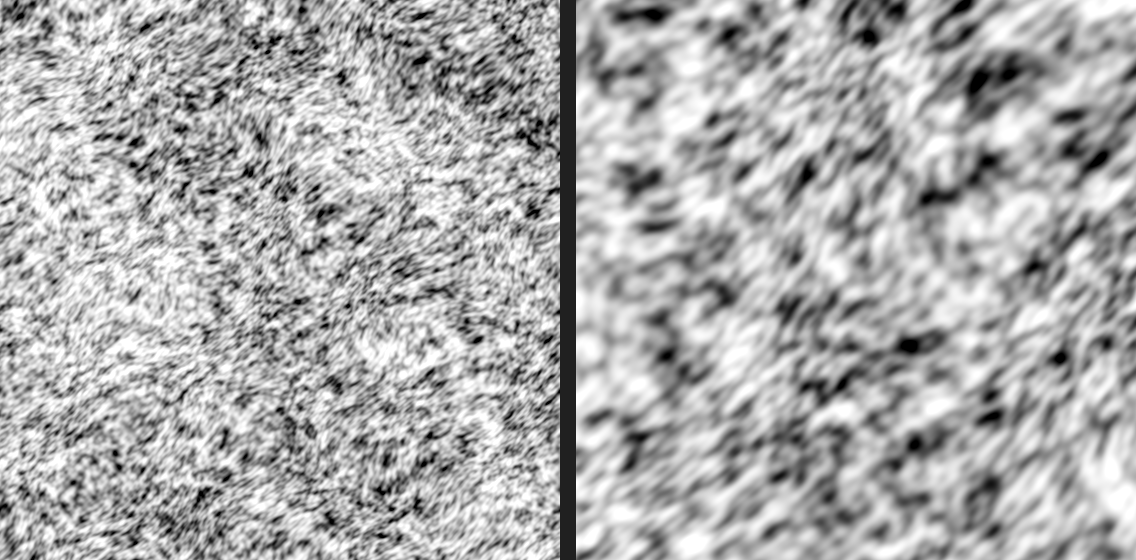
Left, the full canvas; right, a detail of the centre.
This texture is drawn by a WebGL 1 fragment shader. Its source:

```glsl
precision highp float;

uniform vec2 u_resolution;

// Grain: short streaks rising to the right
const float GRAIN_ANGLE = 0.62;
const float GRAIN_STRETCH = 1.75;
const float GRAIN_FREQUENCY = 42.0;
const float GRAIN_LACUNARITY = 1.8;
const float GRAIN_GAIN = 0.95;
const float GRAIN_WEIGHT = 0.9;

// Clouds: broad light and dark patches
const float CLOUD_FREQUENCY = 2.6;
const float CLOUD_LACUNARITY = 2.0;
const float CLOUD_GAIN = 0.72;
const float CLOUD_WEIGHT = 0.45;

// Bending of the streak direction
const float WARP_FREQUENCY = 6.0;
const float WARP_AMOUNT = 0.03;

// Tone curve: mid grey, contrast and shoulder
const float MID_TONE = 0.70;
const float CONTRAST = 0.20;
const float SHOULDER = 0.027;

const float NOISE_DEVIATION = 0.21;
const float TAU = 6.2831853;

float hash(vec2 p) {
  vec3 q = fract(p.xyx * vec3(0.1031, 0.1030, 0.0973));
  q += dot(q, q.yzx + 33.33);
  return fract((q.x + q.y) * q.z);
}

mat2 rotation(float angle) {
  float c = cos(angle);
  float s = sin(angle);
  return mat2(c, -s, s, c);
}

float cornerSlope(vec2 cell, vec2 offset) {
  float angle = TAU * hash(cell);
  return dot(vec2(cos(angle), sin(angle)), offset);
}

float gradientNoise(vec2 p) {
  vec2 cell = floor(p);
  vec2 f = p - cell;
  vec2 u = f * f * f * (f * (f * 6.0 - 15.0) + 10.0);
  vec2 e = vec2(1.0, 0.0);
  float low = mix(cornerSlope(cell, f), cornerSlope(cell + e, f - e), u.x);
  float high = mix(cornerSlope(cell + e.yx, f - e.yx),
                   cornerSlope(cell + 1.0, f - 1.0), u.x);
  return mix(low, high, u.y);
}

// Sum of octaves scaled to unit deviation
float cloudNoise(vec2 p) {
  float sum = 0.0;
  float power = 0.0;
  float amplitude = 1.0;
  p = p * CLOUD_FREQUENCY + 17.3;
  for (int i = 0; i < 4; i++) {
    sum += amplitude * gradientNoise(p);
    power += amplitude * amplitude;
    amplitude *= CLOUD_GAIN;
    p = rotation(0.9) * p * CLOUD_LACUNARITY + 41.7;
  }
  return sum / (NOISE_DEVIATION * sqrt(power));
}

// Stretched octaves, each turned slightly to hide the lattice
float grainNoise(vec2 p) {
  float sum = 0.0;
  float power = 0.0;
  float amplitude = 1.0;
  float frequency = GRAIN_FREQUENCY;
  for (int i = 0; i < 3; i++) {
    float octave = float(i);
    vec2 q = rotation(GRAIN_ANGLE + 0.16 * (octave - 1.0)) * p;
    // Rows of the rotation are read as transposed by the column order
    q = vec2(q.x / GRAIN_STRETCH, q.y) * frequency + 211.3 + 73.1 * octave;
    sum += amplitude * gradientNoise(q);
    power += amplitude * amplitude;
    amplitude *= GRAIN_GAIN;
    frequency *= GRAIN_LACUNARITY;
  }
  return sum / (NOISE_DEVIATION * sqrt(power));
}

void main() {
  vec2 p = gl_FragCoord.xy / min(u_resolution.x, u_resolution.y);

  vec2 warpPoint = p * WARP_FREQUENCY;
  vec2 warp = vec2(gradientNoise(warpPoint + 5.2),
                   gradientNoise(warpPoint + 91.8));

  float level = CLOUD_WEIGHT * cloudNoise(p)
              + GRAIN_WEIGHT * grainNoise(p + WARP_AMOUNT * warp);

  float grey = MID_TONE + CONTRAST * level - SHOULDER * level * level;
  gl_FragColor = vec4(vec3(clamp(grey, 0.0, 1.0)), 1.0);
}
```
